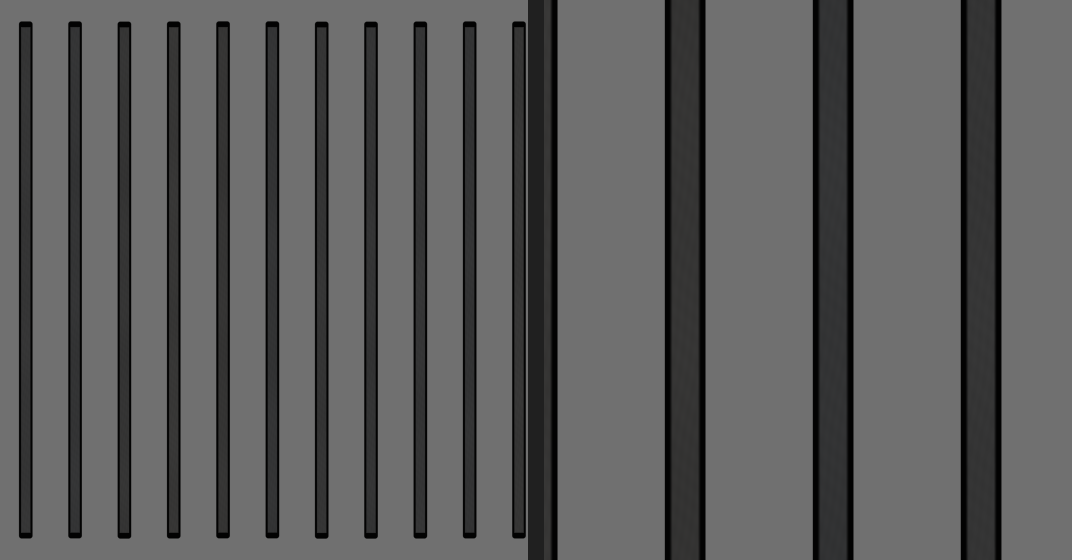
Left: the whole. Right: its middle third, enlarged.
Reproduce this pattern procedurally as a WebGL 1 fragment shader.

```glsl
precision highp float;
// Eleven tall charcoal bars with black rims and heavy end caps on flat grey.

uniform vec2 u_resolution;

// Lengths are fractions of the canvas height.
const float BAR_COUNT = 11.0;
const float FIRST_CENTER = 0.0460;
const float PITCH = 0.08808;
const vec2 OUTER_HALF = vec2(0.0121, 0.4616);
const vec2 INNER_HALF = vec2(0.0084, 0.4514);
const float CORNER = 0.0050;

const vec3 BACKGROUND = vec3(0.441);
const vec3 RIM = vec3(0.008);
const vec3 CHARCOAL = vec3(0.207);

float hash(vec2 p) {
  return fract(sin(dot(p, vec2(12.99, 78.23))) * 4375.85);
}

float roundedBox(vec2 p, vec2 halfSize, float radius) {
  vec2 q = abs(p) - halfSize + radius;
  return length(max(q, 0.0)) + min(max(q.x, q.y), 0.0) - radius;
}

float coverage(float dist, float softness) {
  return 1.0 - smoothstep(-softness, softness, dist);
}

// Layered sines: slow drift along the bar plus fine slanted fibres.
float grain(vec2 p, float seed) {
  float phase = seed * 6.283;
  float drift = sin(p.y * 17.0 + phase) + 0.6 * sin(p.y * 41.0 - phase * 2.0);
  float bend = 1.5 * sin(p.y * 63.0 + phase);
  float fibres = sin(p.x * 900.0 + p.y * 130.0 + bend)
               * sin(p.y * 310.0 - p.x * 420.0 + phase);
  return 0.004 * drift + 0.006 * fibres;
}

// Small brightness and warm-to-cool shift for each bar.
vec3 barTint(float seed, float warmth) {
  return vec3(0.012 * (seed - 0.5)) + vec3(0.006, 0.001, -0.006) * (warmth - 0.5);
}

void main() {
  vec2 p = gl_FragCoord.xy / u_resolution.y;
  float pixel = 1.0 / u_resolution.y;

  // Nearest bar and position relative to its center
  float id = clamp(floor((p.x - FIRST_CENTER) / PITCH + 0.5), 0.0, BAR_COUNT - 1.0);
  float seed = hash(vec2(id, 3.0));
  float warmth = hash(vec2(id, 8.0));
  float lift = 0.0006 * (hash(vec2(id, 5.0)) - 0.5);
  vec2 local = p - vec2(FIRST_CENTER + id * PITCH, 0.5 + lift);

  // Black silhouette, then the charcoal core
  float outer = coverage(roundedBox(local, OUTER_HALF, CORNER), 0.75 * pixel);
  float inner = coverage(roundedBox(local, INNER_HALF, 0.0008), max(0.75 * pixel, 0.0012));
  vec3 core = CHARCOAL + barTint(seed, warmth) + grain(local, seed);

  vec3 color = mix(BACKGROUND, RIM, outer);
  color = mix(color, core, inner);
  gl_FragColor = vec4(color, 1.0);
}
```
